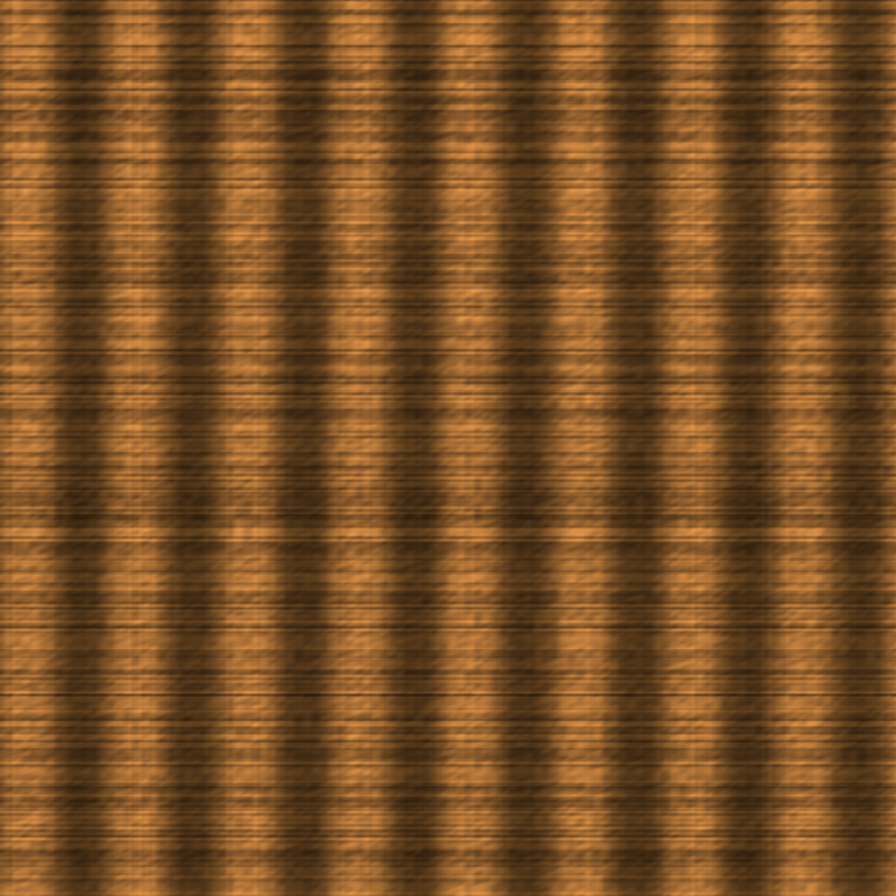
This texture is drawn by a three.js fragment shader. Its source:

```glsl
// Draws brown draped cloth: soft vertical folds crossed by fine horizontal threads.
varying vec2 vUv;

const float FOLDS = 8.06;            // folds across the canvas
const float FOLD_CENTER = 0.0285;    // x of the first bright ridge
const float FOLD_SOFTNESS = 1.25;    // half range of the ridge profile
const vec3 VALLEY = vec3(0.278, 0.184, 0.082);
const vec3 RIDGE = vec3(0.660, 0.431, 0.206);
const float THREAD_ROWS = 330.0;     // fine horizontal threads
const float BAND_ROWS = 130.0;       // broader horizontal bands
const float THREAD_DEPTH = 0.52;
const float BAND_DEPTH = 0.14;
const vec2 GRAIN_CELLS = vec2(105.0, 200.0);
const float GRAIN_SLANT = 0.30;
const float GRAIN_DEPTH = 0.28;
const float WARP_COLUMNS = 256.0;    // faint vertical threads
const float WARP_DEPTH = 0.08;
const float SLUB_ROWS = 240.0;       // occasional dark threads
const float SLUB_DEPTH = 0.12;

float hash(vec2 p) {
  vec3 q = fract(vec3(p.xyx) * 0.1031);
  q += dot(q, q.yzx + 33.33);
  return fract((q.x + q.y) * q.z);
}

// Smoothly interpolated lattice noise, 0 to 1
float noise(vec2 p) {
  vec2 cell = floor(p);
  vec2 f = fract(p);
  f = f * f * (3.0 - 2.0 * f);
  float low = mix(hash(cell), hash(cell + vec2(1.0, 0.0)), f.x);
  float high = mix(hash(cell + vec2(0.0, 1.0)), hash(cell + vec2(1.0, 1.0)), f.x);
  return mix(low, high, f.y);
}

// Noise along one axis, -0.5 to 0.5
float lineNoise(float t, float seed) {
  return noise(vec2(t, seed)) - 0.5;
}

void main() {
  vec2 p = vUv;

  // Vertical folds
  float wave = cos(6.28319 * FOLDS * (p.x - FOLD_CENTER));
  float fold = smoothstep(-FOLD_SOFTNESS, FOLD_SOFTNESS, wave);
  vec3 color = mix(VALLEY, RIDGE, fold);

  // Horizontal threads and bands
  float weave = THREAD_DEPTH * lineNoise(p.y * THREAD_ROWS, 7.0);
  weave += BAND_DEPTH * lineNoise(p.y * BAND_ROWS, 23.0);
  weave -= SLUB_DEPTH * smoothstep(0.25, 0.48, lineNoise(p.y * SLUB_ROWS, 41.0));

  // Slanted mottling and faint vertical threads
  vec2 slanted = vec2(p.x, p.y - GRAIN_SLANT * p.x);
  weave += GRAIN_DEPTH * (noise(slanted * GRAIN_CELLS + 11.0) - 0.5);
  weave += WARP_DEPTH * lineNoise(p.x * WARP_COLUMNS, 59.0);

  gl_FragColor = vec4(color * (1.02 + weave), 1.0);
}
```
